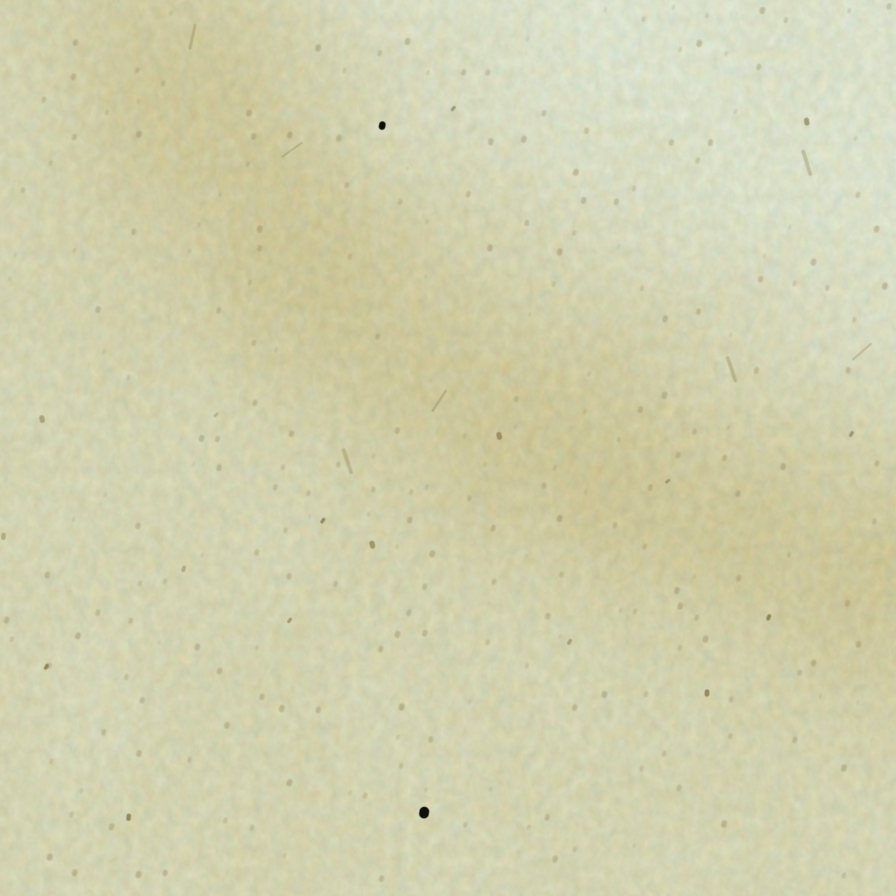
This texture is drawn by a Shadertoy shader. Its source:

```glsl
const vec3 STAINED = vec3(0.800, 0.779, 0.608);
const vec3 PALE = vec3(0.857, 0.882, 0.795);
const vec3 FLECK_BROWN = vec3(0.50, 0.43, 0.27);
const vec3 SPOT_BLACK = vec3(0.06, 0.06, 0.04);

vec2 hash2(vec2 p) {
    vec3 q = fract(p.xyx * vec3(0.1031, 0.1030, 0.0973));
    q += dot(q, q.yzx + 33.33);
    return fract((q.xx + q.yz) * q.zy);
}

float gradientDot(vec2 cell, vec2 corner, vec2 f) {
    return dot(hash2(cell + corner) * 2.0 - 1.0, f - corner);
}

float gradientNoise(vec2 p) {
    vec2 cell = floor(p), f = fract(p);
    vec2 u = f * f * f * (f * (f * 6.0 - 15.0) + 10.0);
    float low = mix(gradientDot(cell, vec2(0, 0), f), gradientDot(cell, vec2(1, 0), f), u.x);
    float high = mix(gradientDot(cell, vec2(0, 1), f), gradientDot(cell, vec2(1, 1), f), u.x);
    return mix(low, high, u.y);
}

float fbm(vec2 p, int octaves) {
    float sum = 0.0, gain = 1.0;
    for (int i = 0; i < octaves; i++) {
        sum += gain * gradientNoise(p);
        p = mat2(1.6, 1.2, -1.2, 1.6) * p + 17.3;
        gain *= 0.55;
    }
    return sum;
}

float segmentDistance(vec2 p, vec2 a, vec2 b) {
    vec2 pa = p - a, ba = b - a;
    return length(pa - ba * clamp(dot(pa, ba) / dot(ba, ba), 0.0, 1.0));
}

// Distance to a quadratic curve, approximated by short segments
float curveDistance(vec2 p, vec2 a, vec2 b, vec2 c) {
    float d = 10.0;
    vec2 previous = a;
    for (int i = 1; i <= 12; i++) {
        float t = float(i) / 12.0;
        vec2 next = mix(mix(a, b, t), mix(b, c, t), t);
        d = min(d, segmentDistance(p, previous, next));
        previous = next;
    }
    return d;
}

// Soft-edged short stroke; a tiny reach gives a round dot
float stroke(vec2 p, vec2 center, vec2 reach, float radius, float blur) {
    float d = segmentDistance(p, center - reach, center + reach);
    return 1.0 - smoothstep(radius - blur, radius + blur, d);
}

// Faint dots, at most one per grid cell
float cellFlecks(vec2 uv, float cells, float share) {
    vec2 cell = floor(uv * cells);
    vec2 pick = hash2(cell + 71.0);
    vec2 center = (cell + 0.2 + 0.6 * hash2(cell + 13.0)) / cells;
    float dot1 = stroke(uv, center, vec2(0.0003, 0.0010), mix(0.0015, 0.003, pick.y), 0.0018);
    return dot1 * step(pick.x, share) * mix(0.12, 0.32, pick.y);
}

// Separate brown flecks, a few drawn out into fibres
float scatteredFlecks(vec2 uv, int count) {
    float cover = 0.0;
    for (int i = 0; i < count; i++) {
        vec2 id = vec2(float(i) + 3.0, 29.0);
        vec2 pick = hash2(id + 47.0);
        float fibre = step(0.86, pick.x);
        float angle = mix(0.6, 1.9, pick.y);
        vec2 reach = vec2(cos(angle), sin(angle)) * mix(0.0015, 0.013, fibre);
        float radius = mix(0.0014, 0.0030, pick.y) * mix(1.0, 0.7, fibre);
        float strength = mix(mix(0.35, 0.85, pick.x), 0.3, fibre);
        cover = max(cover, strength * stroke(uv, hash2(id), reach, radius, 0.0013));
    }
    return cover;
}

float blackSpots(vec2 uv, int count) {
    float cover = 0.0;
    for (int i = 0; i < count; i++) {
        vec2 center = 0.03 + 0.94 * hash2(vec2(float(i) * 5.0 + 8.0, 91.0));
        float radius = 0.0036 + 0.0018 * float(i);
        cover = max(cover, stroke(uv, center, vec2(0.0002, 0.0011), radius, 0.0012));
    }
    return cover;
}

// 0 is fully stained, 1 is pale paper
float paperTone(vec2 uv) {
    vec2 drift = 0.05 * vec2(fbm(uv * 4.0, 3), fbm(uv * 4.0 + 31.0, 3));
    vec2 p = uv + drift;
    float d = curveDistance(p, vec2(0.19, 1.06), vec2(0.25, 0.50), vec2(1.06, 0.35));
    float stain = exp(-d * d / 0.020);
    float corner = smoothstep(0.83, 1.16, dot(p, vec2(0.5, 0.85)));
    float tone = mix(0.46, 0.96, corner) - 0.48 * stain;
    return tone + 0.16 * fbm(uv * 5.0 + 9.0, 4);
}

void mainImage(out vec4 fragColor, in vec2 fragCoord) {
    vec2 uv = fragCoord / iResolution.xy;
    vec3 color = mix(STAINED, PALE, paperTone(uv));

    // Mottled paper grain in brightness and in warmth
    vec2 warp = 0.004 * vec2(gradientNoise(uv * 55.0), gradientNoise(uv * 55.0 + 40.0));
    vec2 p = uv + warp;
    float grain = fbm(p * vec2(82.0, 66.0), 3);
    float warmth = gradientNoise(p * vec2(70.0, 58.0) + 23.0);
    float tint = gradientNoise(p * 95.0 + 57.0);
    color += 0.046 * grain + vec3(0.022, -0.004, -0.050) * warmth + vec3(0.024, -0.012, 0.006) * tint;

    // Flecks and spots
    color = mix(color, FLECK_BROWN, cellFlecks(uv, 30.0, 0.28));
    color = mix(color, FLECK_BROWN, scatteredFlecks(uv, 24));
    color = mix(color, SPOT_BLACK, blackSpots(uv, 2));
    fragColor = vec4(clamp(color, 0.0, 1.0), 1.0);
}
```
